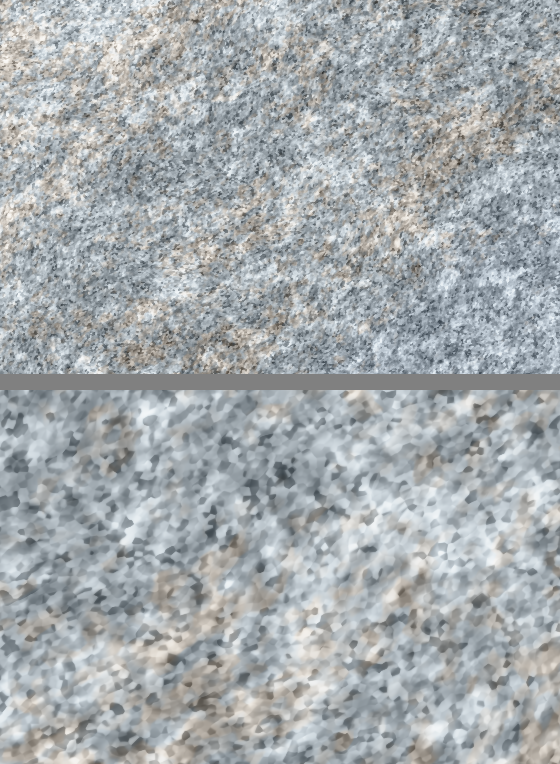
Top: the whole. Bottom: its middle third, enlarged.
This texture is drawn by a Shadertoy shader. Its source:

```glsl
// Weathered blue-grey stone with a slanting grain, warm stains and a sunlit corner.

#define GRAIN_ANGLE 0.66
#define BASE_TONE 0.658
#define SUN_GAIN 0.085
#define COARSE_CONTRAST 0.095
#define FINE_CONTRAST 0.33
#define PIT_DEPTH 0.12
#define STAIN_SEAM -0.32
#define PALE_SEAM -0.42
#define COOL_TINT vec3(-0.034, 0.004, 0.030)
#define WARM_TINT vec3(0.030, 0.002, -0.034)

vec3 hash32(vec2 p) {
    vec3 q = fract(p.xyx * vec3(0.1031, 0.1030, 0.0973));
    q += dot(q, q.yxz + 33.33);
    return fract((q.xxy + q.yzz) * q.zyx);
}

// Cellular noise: random cell values blended by distance, centred on zero.
float cells(vec2 p) {
    vec2 home = floor(p), local = p - home;
    float total = 0.0, weights = 0.0;
    for (int y = -1; y <= 1; y++) {
        for (int x = -1; x <= 1; x++) {
            vec2 cell = vec2(x, y);
            vec3 h = hash32(home + cell + 200.0);
            vec2 d = cell + h.xy - local;
            float w = exp(-7.0 * dot(d, d));
            total += w * h.z;
            weights += w;
        }
    }
    return total / weights - 0.5;
}

// Layered sines bend the strata slightly so that no seam runs straight.
vec2 bend(vec2 p) {
    vec2 w = 0.010 * sin(p.yx * vec2(9.0, 7.0) + vec2(0.7, 2.1));
    w += 0.003 * sin(p.yx * vec2(27.0, 23.0) + p * 9.0 + vec2(3.0, 1.2));
    return p + w;
}

float seam(float across, float centre, float width) {
    float d = (across - centre) / width;
    return exp(-d * d);
}

void mainImage(out vec4 fragColor, in vec2 fragCoord) {
    vec2 p = fragCoord / iResolution.y;
    float c = cos(GRAIN_ANGLE), s = sin(GRAIN_ANGLE);
    vec2 q = bend(vec2(c * p.x + s * p.y, c * p.y - s * p.x)); // along, across

    // Noise layers from broad strata down to single specks
    float strata = cells(q * vec2(2.5, 8.0));
    vec2 ragged = q + 0.018 * vec2(cells(q * 31.0), cells(q * 31.0 + 47.0));
    float patches = cells(ragged * vec2(9.0, 19.0) + 11.0);
    float clumps = cells(ragged * vec2(23.0, 41.0) + 23.0);
    float chips = cells(q * vec2(52.0, 78.0) + 37.0);
    vec2 grainUv = q * vec2(88.0, 124.0) + 53.0;
    float grains = cells(grainUv);
    float relief = grains - cells(grainUv + vec2(0.35, 0.55));
    float specks = cells(q * vec2(160.0, 200.0) + 71.0);

    // Broad regions: sunlit upper left, blue lower right, two slanting seams
    float corner = p.y - 1.29 * p.x - 0.12;
    float sun = smoothstep(-0.22, 0.30, corner + 0.25 * strata + 0.25 * patches);
    float blueEnd = smoothstep(-0.38, -0.62, q.y + 0.1 * strata);
    float stain = seam(q.y, STAIN_SEAM, 0.075);
    float pale = seam(q.y, PALE_SEAM, 0.035) * smoothstep(0.75, 1.1, q.x);

    // Brightness
    float tone = BASE_TONE + SUN_GAIN * sun + 0.05 * pale - 0.030 * stain;
    tone += COARSE_CONTRAST * (0.6 * strata + 0.9 * patches + 1.4 * clumps);
    tone += FINE_CONTRAST * (0.45 * chips + 0.65 * grains + 0.75 * specks);
    tone -= 0.10 * relief;
    float pits = smoothstep(0.14, 0.32, 0.6 * cells(q * vec2(66.0, 90.0) + 91.0) - 0.5 * specks);
    tone -= PIT_DEPTH * pits;

    // Pale crusts that catch the light
    float crust = smoothstep(0.06, 0.24, 0.5 * patches + 0.5 * clumps + 0.35 * chips);
    tone += 0.05 * crust;

    // Tint: cool stone with a fine scatter of warm rust
    float rust = 0.6 * cells(q * vec2(5.0, 11.0) + 131.0) + 0.6 * cells(ragged * vec2(26.0, 40.0) + 151.0);
    rust += 0.6 * cells(q * vec2(75.0, 100.0) + 171.0);
    rust += 0.28 * stain + 0.10 * sun - 0.35 * blueEnd - 0.15 * pale;
    float warmth = smoothstep(-0.12, 0.60, rust);
    vec3 colour = tone + mix(COOL_TINT, WARM_TINT, warmth);
    colour += vec3(-0.006, 0.0, 0.014) * blueEnd;

    // Soft shoulder keeps the highlights from clipping
    colour = mix(colour, 0.80 + 0.20 * tanh((colour - 0.80) / 0.20), step(0.80, colour));
    fragColor = vec4(clamp(colour, 0.0, 1.0), 1.0);
}
```
